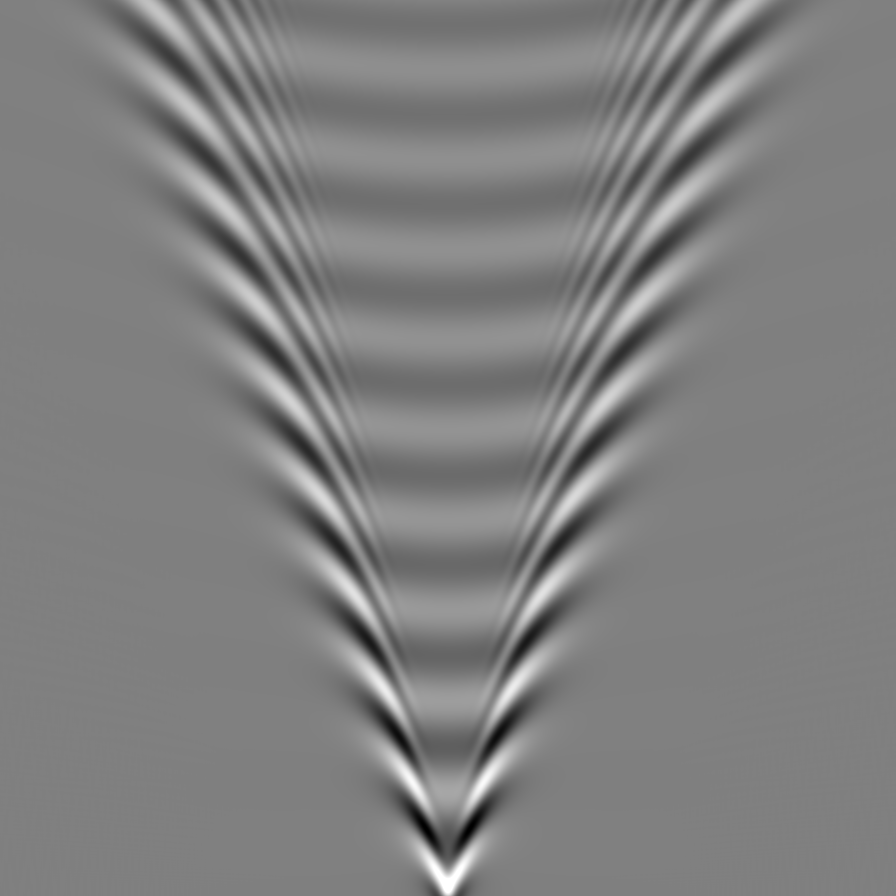
Reproduce this background procedurally as a Shadertoy shader.

```glsl
const float TAU = 6.2831853;

// Height of a ship wake: a sum of plane waves over the slope of their heading
float wakeHeight(float side, float behind) {
    const int WAVES = 190;
    float stepSize = 3.5 / float(WAVES);
    float waveNumber = TAU / 0.1005;
    float height = 0.0;
    for (int i = 0; i < WAVES; i++) {
        float slope = (float(i) + 0.5) * stepSize;
        float secant2 = 1.0 + slope * slope;
        float k = waveNumber * sqrt(secant2);
        // Short waves fade out
        float strength = secant2 * exp(-0.08 * secant2 * secant2);
        // Both mirrored headings join into one product
        height -= strength * cos(k * behind) * cos(k * slope * side);
    }
    return 2.0 * height * stepSize;
}

void mainImage(out vec4 fragColor, in vec2 fragCoord) {
    // Canvas units, with the source just below the bottom edge
    vec2 p = (fragCoord - vec2(0.5 * iResolution.x, 0.0)) / iResolution.y;
    float gray = 0.5 + 0.19 * wakeHeight(p.x, p.y + 0.0195);
    fragColor = vec4(vec3(clamp(gray, 0.0, 1.0)), 1.0);
}
```
